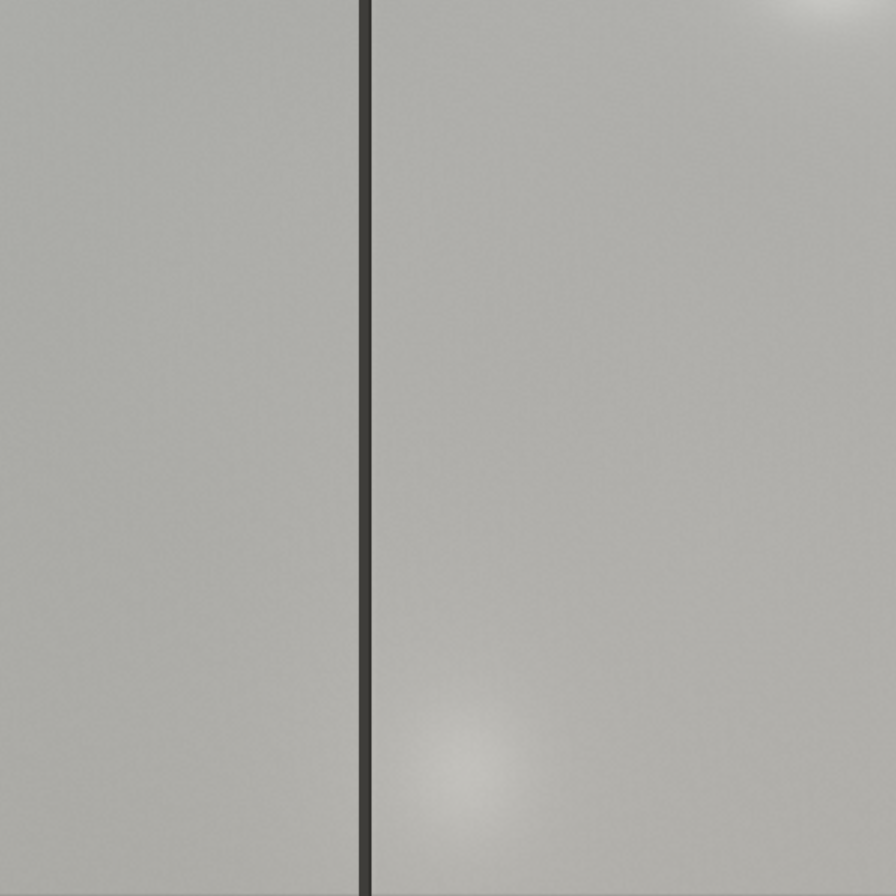
Write a three.js fragment shader that draws this texture.

```glsl
varying vec2 vUv;

const vec3 LEFT_PANEL = vec3(0.672, 0.672, 0.655);
const vec3 RIGHT_PANEL = vec3(0.688, 0.684, 0.668);
const vec3 WARM_TINT = vec3(0.006, 0.0, -0.003);
const vec3 GAP_COLOR = vec3(0.245, 0.24, 0.228);
const vec3 GLOW_COLOR = vec3(1.0, 1.0, 0.99);

const float GAP_CENTER = 0.4076;
const float GAP_HALF_WIDTH = 0.0070;
const float EDGE_SOFTNESS = 0.0013;

const vec2 LOW_GLOW = vec2(0.522, 0.138);
const vec2 TOP_GLOW = vec2(0.925, 1.012);
const float GRAIN_CELLS = 300.0;
const float GRAIN_AMOUNT = 0.012;
const float MOTTLE_AMOUNT = 0.008;

float hash(vec2 p) {
  return fract(sin(dot(p, vec2(127.1, 311.7))) * 43758.545);
}

float valueNoise(vec2 p) {
  vec2 cell = floor(p);
  vec2 f = fract(p);
  f = f * f * (3.0 - 2.0 * f);
  float low = mix(hash(cell), hash(cell + vec2(1.0, 0.0)), f.x);
  float high = mix(hash(cell + vec2(0.0, 1.0)), hash(cell + 1.0), f.x);
  return mix(low, high, f.y);
}

float glow(vec2 p, vec2 center, vec2 radius) {
  vec2 d = (p - center) / radius;
  return exp(-dot(d, d));
}

vec3 panelColor(vec2 p) {
  vec3 color = mix(LEFT_PANEL, RIGHT_PANEL, smoothstep(0.05, 0.6, p.x));
  color += WARM_TINT * (0.5 - p.y);

  // Soft reflections: a tight core within a wide halo
  float light = 0.045 * glow(p, LOW_GLOW, vec2(0.065, 0.075));
  light += 0.025 * glow(p, LOW_GLOW + vec2(-0.02, 0.01), vec2(0.16, 0.17));
  light += 0.075 * glow(p, TOP_GLOW, vec2(0.075, 0.04));
  light += 0.022 * glow(p, TOP_GLOW, vec2(0.16, 0.11));
  color += GLOW_COLOR * light;

  // Fine paint grain over faint broad mottling
  float grain = valueNoise(p * GRAIN_CELLS) - 0.5;
  float mottle = valueNoise(p * 5.0) - 0.5;
  color += grain * GRAIN_AMOUNT + mottle * MOTTLE_AMOUNT;

  // Thin shade along the lower border
  return color - 0.06 * (1.0 - smoothstep(0.0, 0.004, p.y));
}

vec3 gapColor(float offset) {
  float across = offset / GAP_HALF_WIDTH;
  float rightShadow = smoothstep(0.3, 0.8, across);
  float leftShadow = smoothstep(0.5, 0.9, -across);
  return GAP_COLOR - 0.07 * rightShadow - 0.02 * leftShadow;
}

void main() {
  float offset = vUv.x - GAP_CENTER;
  float edge = abs(offset) - GAP_HALF_WIDTH;
  float gapMask = 1.0 - smoothstep(-EDGE_SOFTNESS, EDGE_SOFTNESS, edge);

  // Pale bevel just outside the right side of the gap
  float bevel = step(0.0, offset) * exp(-pow((edge - 0.003) / 0.002, 2.0));
  vec3 panel = panelColor(vUv) + 0.015 * bevel;

  gl_FragColor = vec4(mix(panel, gapColor(offset), gapMask), 1.0);
}
```
